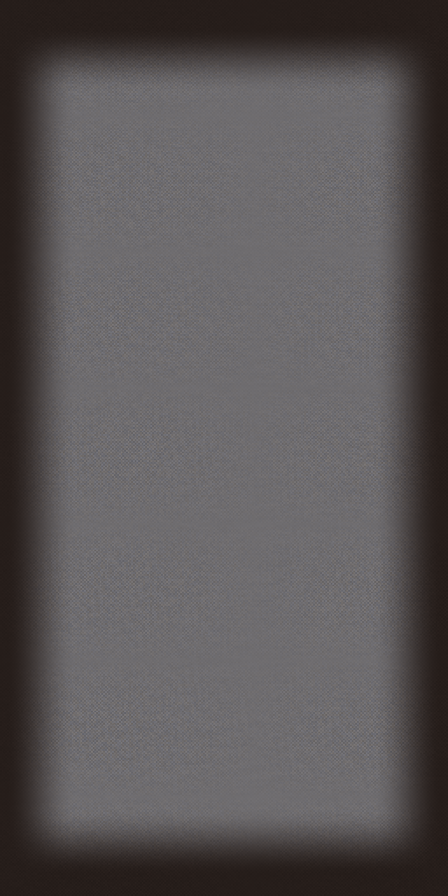
Reproduce this texture procedurally as a WebGL 2 fragment shader.

```glsl
#version 300 es
precision highp float;

uniform vec2 u_resolution;
out vec4 fragColor;

const float PI = 3.14159265;
const vec2 CANVAS = vec2(1.0, 2.0);
const float THREADS = 256.0;
const vec3 BORDER = vec3(0.148, 0.115, 0.103);
const vec3 CLOTH = vec3(0.434, 0.425, 0.435);

float hash(vec2 p) {
    return fract(sin(dot(p, vec2(127.1, 311.7))) * 43758.5453);
}

float valueNoise(vec2 p) {
    vec2 cell = floor(p);
    vec2 f = fract(p);
    vec2 s = f * f * (3.0 - 2.0 * f);
    float low = mix(hash(cell), hash(cell + vec2(1.0, 0.0)), s.x);
    float high = mix(hash(cell + vec2(0.0, 1.0)), hash(cell + 1.0), s.x);
    return mix(low, high, s.y);
}

// Soft window rising after lo and falling before hi
float softWindow(float v, float lo, float hi, float blur) {
    float rise = smoothstep(lo - blur, lo + blur, v);
    float fall = 1.0 - smoothstep(hi - blur, hi + blur, v);
    return rise * fall;
}

// Over-under threads: alternating bright and dark crossings
float weave(vec2 p, float threads) {
    vec2 wave = sin(PI * threads * p);
    return wave.x * wave.y;
}

// Slow beat that flattens the weave along narrow regular bands
float beat(float v, float center, float spacing) {
    return sqrt(abs(sin(PI * (v - center) / spacing)));
}

void main() {
    vec2 p = gl_FragCoord.xy / u_resolution * CANVAS;

    // Blurred panel inside the dark border
    float glow = softWindow(p.x, 0.092, 0.908, 0.078)
               * softWindow(p.y, 0.122, 1.866, 0.074);
    vec3 color = mix(BORDER, CLOTH, glow);

    // Woven relief, strongest between the flat bands
    float contrast = mix(0.2, 1.0, beat(p.y, 0.83, 0.304))
                   * mix(0.35, 1.0, beat(p.x, 0.568, 0.62));
    float relief = weave(p, THREADS) * contrast * 0.062;

    // Uneven yarn and fine grain
    float streak = valueNoise(p * vec2(24.0, 128.0)) - 0.5;
    float grain = hash(floor(p * THREADS)) - 0.5;
    float shade = relief + streak * 0.014 + grain * 0.075 * contrast;
    color *= 1.0 + shade * mix(1.2, 1.4, glow);

    // Warm and cool yarn tints
    float tint = hash(floor(p * THREADS) + 37.0) - 0.5;
    color += vec3(0.022, 0.004, -0.028) * tint * contrast * glow;

    fragColor = vec4(color, 1.0);
}
```
